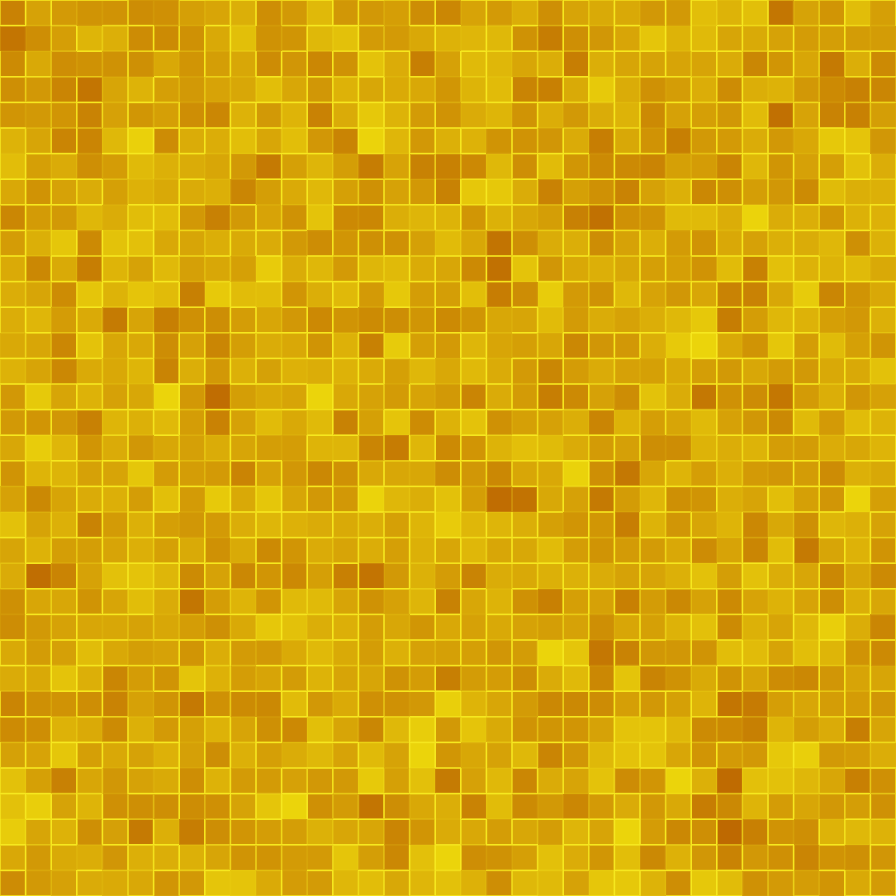
Write a Shadertoy shader that draws this pattern.

```glsl
// Golden mosaic: a square grid of flat tiles from burnt amber to lemon,
// separated by hairline bright joints. Each tile's tone mixes gradient noise
// with a per-tile hash; each joint segment fades by its own hash.

#define TILES 35.0            // tiles across the canvas
#define JOINT_WIDTH 0.062     // joint width, in tiles
#define JOINT_FAINTEST 0.12   // opacity of the most worn joints
#define TONE_MEAN 0.585       // average tile tone
#define PATCH_SCALE 0.43      // noise cells per tile
#define PATCH_AMOUNT 0.46     // tone shared by neighbouring tiles
#define TILE_AMOUNT 0.34      // tone private to each tile
#define DARK_GOLD vec3(0.725, 0.365, 0.0)
#define LIGHT_GOLD vec3(0.922, 0.83, 0.045)
#define JOINT_COLOR vec3(0.965, 0.91, 0.12)

// Integer hash of a lattice point, giving two values in 0..1
vec2 hash2(vec2 p, uint seed) {
    uvec2 q = uvec2(ivec2(p) + 4096);
    uint h = q.x * 1597334677u ^ q.y * 3812015801u ^ seed * 2654435769u;
    h = (h ^ (h >> 16)) * 2146121005u;
    h = (h ^ (h >> 15)) * 2221713035u;
    h ^= h >> 16;
    return vec2(h & 65535u, h >> 16) / 65535.0;
}

vec2 gradient(vec2 p) {
    float angle = 6.28319 * hash2(p, 1u).x;
    return vec2(cos(angle), sin(angle));
}

float gradientNoise(vec2 p) {
    vec2 i = floor(p), f = p - i;
    vec2 u = f * f * f * (f * (f * 6.0 - 15.0) + 10.0);
    vec2 e = vec2(1.0, 0.0);
    float a = dot(gradient(i), f);
    float b = dot(gradient(i + e.xy), f - e.xy);
    float c = dot(gradient(i + e.yx), f - e.yx);
    float d = dot(gradient(i + e.xx), f - e.xx);
    return mix(mix(a, b, u.x), mix(c, d, u.x), u.y);
}

// Flat tone of one tile: broad patches plus a bell-shaped private offset
vec3 tileColor(vec2 tile) {
    vec2 r = hash2(tile, 2u);
    float tone = TONE_MEAN
        + PATCH_AMOUNT * gradientNoise(tile * PATCH_SCALE + 0.37)
        + TILE_AMOUNT * (r.x + r.y - 1.0);
    return mix(DARK_GOLD, LIGHT_GOLD, clamp(tone, 0.0, 1.0));
}

// Share of a pixel covered by a joint centred at distance zero
float jointCoverage(float dist, float pixel) {
    float halfWidth = 0.5 * JOINT_WIDTH;
    float high = min(dist + 0.5 * pixel, halfWidth);
    float low = max(dist - 0.5 * pixel, -halfWidth);
    return max(high - low, 0.0) / pixel;
}

// Opacity of one joint segment, mostly bright with some worn away
float jointStrength(vec2 segment, uint seed) {
    float wear = smoothstep(0.05, 0.6, hash2(segment, seed).x);
    return mix(JOINT_FAINTEST, 1.0, wear);
}

void mainImage(out vec4 fragColor, in vec2 fragCoord) {
    vec2 p = fragCoord / iResolution.y * TILES;
    float pixel = TILES / iResolution.y;
    vec2 tile = floor(p);
    vec2 nearestLine = floor(p + 0.5);
    vec2 dist = abs(p - nearestLine);

    // Each segment is named by its line and the tile it runs along
    float vertical = jointCoverage(dist.x, pixel)
        * jointStrength(vec2(nearestLine.x, tile.y), 3u);
    float horizontal = jointCoverage(dist.y, pixel)
        * jointStrength(vec2(tile.x, nearestLine.y), 4u);

    vec3 color = mix(tileColor(tile), JOINT_COLOR, max(vertical, horizontal));
    fragColor = vec4(color, 1.0);
}
```
